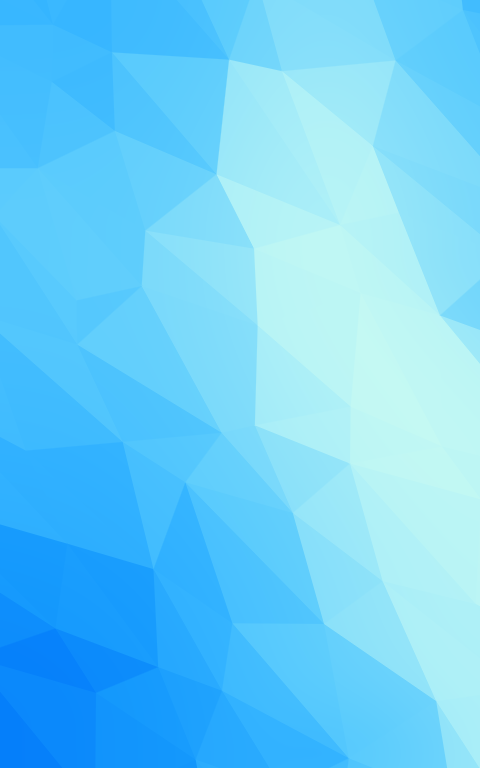
Write a Shadertoy shader that draws this background.

```glsl
#define CELLS vec2(5.5, 8.8)
#define SKEW mat2(1.0, 0.4, 0.2, 1.0)
#define JITTER 0.62
#define TONE_NOISE 0.4
#define FACET_SHEEN 0.2
#define RIDGE_TOP_X 0.68
#define RIDGE_LOW_X 1.04
#define RIDGE_TOP_WIDTH 0.26
#define RIDGE_LOW_WIDTH 0.55

// Tones from deep blue to pale mint
const vec3 TONES[7] = vec3[7](
    vec3(0.01, 0.48, 0.98), vec3(0.08, 0.60, 0.99), vec3(0.21, 0.71, 1.00),
    vec3(0.36, 0.80, 0.99), vec3(0.52, 0.87, 0.98), vec3(0.68, 0.94, 0.97),
    vec3(0.78, 0.98, 0.95));

vec3 toneColor(float tone) {
    tone = clamp(tone, 0.0, 5.999);
    int i = int(tone);
    return mix(TONES[i], TONES[i + 1], fract(tone));
}

vec2 hash22(vec2 p) {
    vec3 h = fract(p.xyx * vec3(0.1031, 0.1030, 0.0973));
    h += dot(h, h.yzx + 33.33);
    return fract((h.xx + h.yz) * h.zy);
}

// Smooth brightness: a cool left side and a bright ridge bending to the right
float toneField(vec2 uv) {
    float rise = smoothstep(0.25, 0.68, uv.y);
    float center = mix(RIDGE_LOW_X, RIDGE_TOP_X, rise);
    float width = mix(RIDGE_LOW_WIDTH, RIDGE_TOP_WIDTH, rise);
    float side = 2.9 * smoothstep(0.05, 0.65, uv.y)
               - 0.8 * smoothstep(0.7, 1.0, uv.y);
    float peak = 4.9 + smoothstep(0.0, 0.45, uv.y)
               - 2.2 * smoothstep(0.68, 1.05, uv.y);
    float d = (uv.x - center) / width;
    vec2 shade = (uv - vec2(0.76, 0.02)) / vec2(0.18, 0.08);
    return mix(side, peak, exp(-d * d)) - 1.6 * exp(-dot(shade, shade));
}

vec2 meshNode(vec2 id) {
    return id + JITTER * (hash22(id + 41.0) - 0.5);
}

// Signed distance to the line a-b, positive on its left
float edgeDistance(vec2 p, vec2 a, vec2 b) {
    vec2 e = b - a, r = p - a;
    return (e.x * r.y - e.y * r.x) / length(e);
}

// Adds one flat triangle, weighted by its pixel coverage
void addFacet(inout vec4 sum, vec2 p, vec2 a, vec2 b, vec2 c, float pixel) {
    float d = min(edgeDistance(p, a, b),
              min(edgeDistance(p, b, c), edgeDistance(p, c, a)));
    float cover = clamp(0.5 + d / pixel, 0.0, 1.0);
    if (cover <= 0.0) return;
    mat2 toCanvas = inverse(SKEW);
    vec2 middle = (a + b + c) / 3.0;
    float tone = mix(toneField(toCanvas * middle / CELLS),
                     toneField(toCanvas * p / CELLS), FACET_SHEEN);
    tone += TONE_NOISE * (hash22(middle * 17.0 + 90.0).x - 0.5);
    sum += cover * vec4(toneColor(tone), 1.0);
}

void mainImage(out vec4 fragColor, in vec2 fragCoord) {
    vec2 uv = fragCoord / iResolution.xy;
    vec2 p = SKEW * (uv * CELLS);
    float pixel = CELLS.y / iResolution.y;
    vec4 sum = vec4(toneColor(toneField(uv)), 1.0) * 0.001;

    // Split every nearby jittered cell along its shorter diagonal
    for (int y = -1; y <= 1; y++)
    for (int x = -1; x <= 1; x++) {
        vec2 id = floor(p) + vec2(x, y);
        vec2 a = meshNode(id);
        vec2 b = meshNode(id + vec2(1.0, 0.0));
        vec2 c = meshNode(id + vec2(1.0, 1.0));
        vec2 d = meshNode(id + vec2(0.0, 1.0));
        if (distance(a, c) < distance(b, d)) {
            addFacet(sum, p, a, b, c, pixel);
            addFacet(sum, p, a, c, d, pixel);
        } else {
            addFacet(sum, p, a, b, d, pixel);
            addFacet(sum, p, b, c, d, pixel);
        }
    }
    fragColor = vec4(sum.rgb / sum.a, 1.0);
}
```
